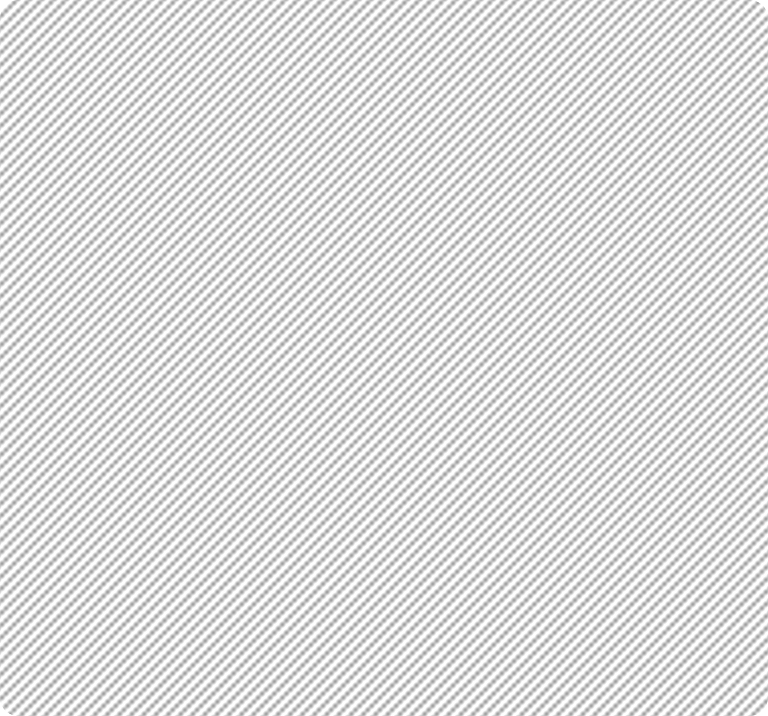
Reproduce this pattern procedurally as a Shadertoy shader.

```glsl
// Fine grey diagonal pinstripes of softly joined beads on a round-cornered white panel.

const float STRIPES_ACROSS = 63.0;   // stripes met along the bottom edge
const float CELLS_PER_STRIPE = 3.0;  // grid cells in one horizontal repeat
const float STRIPE_CELL = 2.0;       // which cell of a repeat holds ink
const float SHARPNESS = 0.5;         // kernel tension, higher is crisper
const float CORNER_RADIUS = 0.024;   // in canvas widths
const vec3  PAPER = vec3(0.985);
const vec3  INK   = vec3(0.625);
const vec3  OUTSIDE = vec3(1.0);

// Signed distance to a rounded box centred on the origin.
float roundedBox(vec2 p, vec2 halfSize, float radius) {
    vec2 q = abs(p) - halfSize + radius;
    return length(max(q, 0.0)) + min(max(q.x, q.y), 0.0) - radius;
}

// Cubic weight of a cell at distance d, in cells.
float cubicWeight(float d) {
    d = abs(d);
    float a = -SHARPNESS;
    if (d < 1.0) return ((a + 2.0) * d - (a + 3.0)) * d * d + 1.0;
    if (d < 2.0) return a * (((d - 5.0) * d + 8.0) * d - 4.0);
    return 0.0;
}

// One inked cell per repeat, stepping up along the diagonal.
float cellInk(vec2 cell) {
    float slot = mod(cell.x - cell.y - STRIPE_CELL + 0.5, CELLS_PER_STRIPE);
    return 1.0 - step(1.0, slot);
}

// Smooth ink coverage, blended from the sixteen nearest cells.
float stripeInk(vec2 grid) {
    vec2 base = floor(grid - 0.5);
    vec2 offset = grid - 0.5 - base;
    float ink = 0.0;
    for (int j = -1; j <= 2; j++) {
        for (int i = -1; i <= 2; i++) {
            vec2 cell = vec2(float(i), float(j));
            float weight = cubicWeight(offset.x - cell.x) * cubicWeight(offset.y - cell.y);
            ink += weight * cellInk(base + cell);
        }
    }
    return ink;
}

void mainImage(out vec4 fragColor, in vec2 fragCoord) {
    vec2 p = fragCoord / iResolution.x;
    vec2 halfSize = 0.5 * iResolution.xy / iResolution.x;
    float pixel = 1.0 / iResolution.x;
    float cells = STRIPES_ACROSS * CELLS_PER_STRIPE;

    // Settle to the mean tone once cells are too small to resolve.
    float unresolved = smoothstep(0.8, 1.6, cells * pixel);
    float ink = mix(stripeInk(p * cells), 1.0 / CELLS_PER_STRIPE, unresolved);
    vec3 color = mix(PAPER, INK, ink);

    // Clear the corners outside the panel.
    float edge = roundedBox(p - halfSize, halfSize, CORNER_RADIUS);
    color = mix(color, OUTSIDE, smoothstep(-0.5 * pixel, 0.5 * pixel, edge));

    fragColor = vec4(clamp(color, 0.0, 1.0), 1.0);
}
```
